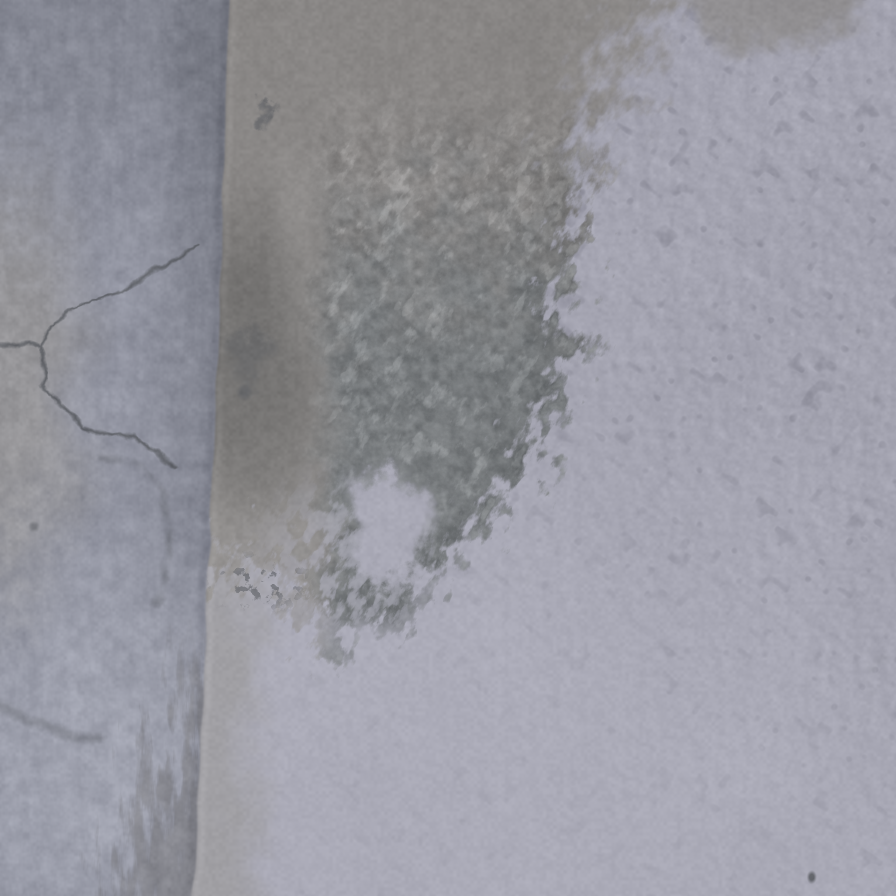
Write a Shadertoy shader that draws this texture.

```glsl
const vec3 PLASTER = vec3(0.672, 0.672, 0.722);
const vec3 BLUE_WALL = vec3(0.57, 0.58, 0.63);
const vec3 SHADE_BLUE = vec3(0.45, 0.46, 0.50);
const vec3 CREAM = vec3(0.61, 0.605, 0.61);
const vec3 DAMP_BEIGE = vec3(0.54, 0.53, 0.525);
const vec3 DAMP_GREEN = vec3(0.475, 0.488, 0.497);
const vec3 DAMP_BROWN = vec3(0.435, 0.43, 0.425);
const vec3 CRACK_DARK = vec3(0.35, 0.36, 0.38);
const float BUMP_STRENGTH = 0.075;
const float GRAIN = 0.03;
const float FRAY = 0.15;

float hash(vec2 p) {
    return fract(sin(dot(p, vec2(127.1, 311.7))) * 43758.5453);
}

float noise(vec2 p) {
    vec2 i = floor(p), f = fract(p);
    f = f * f * (3.0 - 2.0 * f);
    return mix(mix(hash(i), hash(i + vec2(1, 0)), f.x),
               mix(hash(i + vec2(0, 1)), hash(i + vec2(1, 1)), f.x), f.y);
}

float fbm(vec2 p) {
    float sum = 0.0, amp = 0.533;
    for (int i = 0; i < 4; i++) {
        sum += amp * noise(p);
        p = mat2(1.6, 1.2, -1.2, 1.6) * p + 7.3;
        amp *= 0.5;
    }
    return sum;
}

// Soft elliptical mask, one at the centre
float blob(vec2 p, vec2 centre, vec2 radius) {
    return 1.0 - smoothstep(0.3, 1.25, length((p - centre) / radius));
}

float crack(vec2 p, float width, vec2 pts[5]) {
    float d = 1.0;
    for (int i = 0; i < 4; i++) {
        vec2 a = p - pts[i], b = pts[i + 1] - pts[i];
        d = min(d, length(a - b * clamp(dot(a, b) / dot(b, b), 0.0, 1.0)));
    }
    return 1.0 - smoothstep(0.0, width, d);
}

vec3 leftWall(vec2 p, float edge) {
    float mottled = fbm(p * 11.0), fine = fbm(p * 75.0);
    float streak = fbm(p * vec2(110.0, 24.0));
    vec3 col = BLUE_WALL + 0.07 * (mottled - 0.5);
    float topShade = smoothstep(0.65, 1.05, p.y + 0.2 * (mottled - 0.5));
    float edgeShade = smoothstep(0.10, 0.0, edge - p.x) * smoothstep(0.0, 0.8, p.y);
    col = mix(col, SHADE_BLUE, clamp(0.5 * topShade + 0.55 * edgeShade, 0.0, 0.9));
    vec2 warped = p + 0.08 * (vec2(mottled, fine) - 0.5);
    col = mix(col, CREAM - 0.02, 0.85 * blob(warped, vec2(0.0, 0.57), vec2(0.11, 0.27)));

    // Peeled paint low beside the corner
    float peel = p.x - 0.16 + 0.16 * (streak - 0.5) + 0.35 * (0.08 - p.y);
    float low = smoothstep(0.40, 0.18, p.y);
    col += 0.05 * low * smoothstep(0.03, -0.03, peel);
    col = mix(col, vec3(0.505, 0.505, 0.525), 0.7 * low * smoothstep(-0.03, 0.04, peel));

    // Branching cracks, broken and uneven
    float wear = noise(p * 70.0);
    vec2 q = p + 0.012 * (vec2(fbm(p * 60.0), fbm(p * 60.0 + 31.0)) - 0.5);
    float w = 0.002 + 0.004 * wear;
    float c = crack(q, w, vec2[5](vec2(-0.01, 0.617), vec2(0.045, 0.614), vec2(0.075, 0.655), vec2(0.14, 0.677), vec2(0.22, 0.728)));
    c = max(c, crack(q, w, vec2[5](vec2(0.045, 0.614), vec2(0.05, 0.57), vec2(0.09, 0.522), vec2(0.15, 0.511), vec2(0.195, 0.48))));
    c = max(c, 0.5 * wear * crack(q, 0.008, vec2[5](vec2(0.115, 0.49), vec2(0.15, 0.485), vec2(0.183, 0.45), vec2(0.19, 0.38), vec2(0.174, 0.325))));
    c = max(c, 0.4 * crack(q, 0.011, vec2[5](vec2(0.0, 0.215), vec2(0.03, 0.198), vec2(0.06, 0.185), vec2(0.09, 0.177), vec2(0.11, 0.176))));
    c = max(c, 0.7 * blob(p, vec2(0.038, 0.412), vec2(0.006)));
    col = mix(col, CRACK_DARK, 0.8 * c);
    return col + 0.09 * (fine - 0.5) + 0.05 * (streak - 0.5);
}

vec3 rightWall(vec2 p, float edge) {
    float broad = fbm(p * 7.0), clumps = fbm(p * 34.0), fine = fbm(p * 105.0);
    vec3 col = PLASTER + 0.03 * (broad - 0.5) - 0.035 * smoothstep(0.3, 0.95, p.x * 0.5 + p.y * 0.6);

    // Rough plaster with small pits
    vec2 b = mat2(0.8, 0.6, -0.6, 0.8) * p * 75.0;
    float rough = mix(0.25, 1.0, smoothstep(0.35, 0.9, p.x * 0.55 + p.y * 0.6));
    col += BUMP_STRENGTH * rough * (fbm(b) - fbm(b + vec2(0.2, 0.5)));
    col -= 0.06 * rough * smoothstep(0.72, 0.95, noise(b * 1.1 + 9.0));
    col = mix(col, CREAM, 0.75 * smoothstep(0.10, 0.02, p.x - edge + 0.06 * (clumps - 0.5)) * smoothstep(0.48, 0.3, p.y));

    // Frayed outline of the damp area, softer towards the top
    float dy = p.y - 0.66;
    float rim = 0.64 + (dy < 0.0 ? -1.55 : 0.9) * dy * dy;
    float bottom = mix(0.365, 0.295, smoothstep(0.29, 0.36, p.x));
    float inside = min(rim - p.x, p.y - bottom);
    float flakes = fbm(mat2(0.86, 0.5, -0.5, 0.86) * p * vec2(95.0, 52.0));
    float frayed = inside + FRAY * (flakes - 0.5) + 0.09 * (clumps - 0.5);
    float high = smoothstep(0.74, 0.95, p.y);
    float damp = smoothstep(-0.015 - 0.05 * high, 0.025 + 0.05 * high, frayed);
    damp = max(damp, 0.75 * smoothstep(0.2, 0.8, blob(p, vec2(0.86, 1.0), vec2(0.11, 0.075)) + 0.9 * (clumps - 0.5)));

    // Beige above, green grey below, smooth brown beside the corner
    float scuffed = smoothstep(0.33, 0.39, p.x + 0.06 * (clumps - 0.5)) * smoothstep(0.93, 0.8, p.y);
    float green = smoothstep(0.90, 0.58, p.y + 0.2 * (clumps - 0.5)) * scuffed;
    vec3 stain = mix(DAMP_BEIGE, DAMP_GREEN, green);
    float strip = smoothstep(0.39, 0.33, p.x);
    stain = mix(stain, DAMP_BROWN, 0.8 * strip * blob(p, vec2(0.28, 0.59), vec2(0.10, 0.20)));
    stain += strip * (0.04 * blob(p, vec2(0.335, 0.71), vec2(0.04, 0.12)) + 0.04 * smoothstep(0.54, 0.38, p.y));
    stain += (0.05 + 0.13 * scuffed) * (fine - 0.5) + 0.05 * (broad - 0.5);
    stain += 0.07 * scuffed * smoothstep(0.55, 0.75, flakes);
    stain -= 0.035 * scuffed * smoothstep(0.08, 0.01, abs(inside));

    // Bare plaster showing through near the base
    vec2 warped = p + 0.05 * (vec2(clumps, fine) - 0.5);
    float bare = smoothstep(0.15, 0.75, blob(warped, vec2(0.435, 0.412), vec2(0.056, 0.078)));
    float thin = 0.65 * blob(p, vec2(0.40, 0.36), vec2(0.13, 0.12)) * smoothstep(0.42, 0.62, flakes);
    col = mix(col, stain, damp * (1.0 - bare) * (1.0 - thin));

    // Mould spots and chips
    float spots = 0.35 * blob(warped, vec2(0.275, 0.605), vec2(0.025, 0.04));
    spots += 0.6 * blob(p, vec2(0.273, 0.562), vec2(0.009));
    spots += 0.6 * blob(warped, vec2(0.293, 0.872), vec2(0.01, 0.017));
    spots += 0.9 * blob(p, vec2(0.906, 0.021), vec2(0.005, 0.007));
    spots += 0.6 * blob(p, vec2(0.29, 0.35), vec2(0.06, 0.035)) * smoothstep(0.6, 0.7, fine);
    return mix(col, CRACK_DARK, min(spots, 0.85));
}

void mainImage(out vec4 fragColor, in vec2 fragCoord) {
    vec2 p = fragCoord / iResolution.xy;
    float edge = 0.215 + 0.042 * pow(p.y, 0.85) + 0.004 * (noise(vec2(p.y * 28.0, 3.0)) - 0.5);
    float side = p.x - edge;
    vec3 col = mix(leftWall(p, edge), rightWall(p, edge), smoothstep(-0.002, 0.002, side));

    // Corner crease and its lit lip
    col -= 0.04 * smoothstep(0.009, 0.0, abs(side + 0.004));
    col += 0.025 * smoothstep(0.007, 0.0, abs(side - 0.005));
    col += GRAIN * (noise(p * 260.0) - 0.5);
    fragColor = vec4(clamp(col, 0.0, 1.0), 1.0);
}
```
